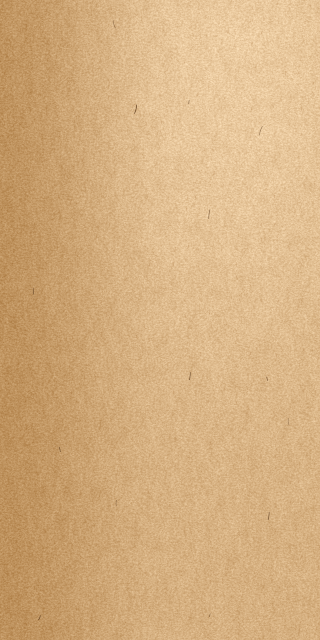
Reproduce this texture procedurally as a Shadertoy shader.

```glsl
// Kraft paper: a soft light falls from the upper right over brown board.
// Fine cellular grain and upright cellular mottling vary the tone;
// a jittered grid scatters faint tan flecks and a few dark fibres.

#define DARK_TAN   vec3(0.758, 0.588, 0.384)
#define LIGHT_TAN  vec3(0.903, 0.772, 0.600)
#define FIBRE_INK  vec3(0.36, 0.23, 0.11)
#define FLECK_INK  vec3(0.66, 0.45, 0.24)
#define GRAIN_SCALE 125.0
#define GRAIN_DEPTH 0.78
#define MOTTLE_DEPTH 0.30
#define LIGHT_DEPTH 1.42
#define FIBRE_CHANCE 0.38
#define FLECK_CHANCE 0.45

vec2 hash2(vec2 p) {
    vec3 q = fract(p.xyx * vec3(0.1031, 0.1030, 0.0973));
    q += dot(q, q.yzx + 33.33);
    return fract((q.xx + q.yz) * q.zy);
}

// Distance to the nearest scattered point, roughly centred on zero
float cellular(vec2 p) {
    vec2 cell = floor(p), f = fract(p);
    float nearest = 4.0;
    for (int y = -1; y <= 1; y++)
    for (int x = -1; x <= 1; x++) {
        vec2 o = vec2(x, y);
        vec2 d = o + hash2(cell + o + 17.0) - f;
        nearest = min(nearest, dot(d, d));
    }
    return 0.48 - sqrt(nearest);
}

// Broad light: dark left edge, bright upper right, centred on the mean tone
float lighting(vec2 p) {
    vec2 d = (p - vec2(0.76, 1.8)) / vec2(0.5, 0.95);
    float edge = smoothstep(-0.03, 0.55, p.x);
    float light = 0.03 + 0.46 * edge + 0.42 * exp(-dot(d, d));
    return 0.56 + LIGHT_DEPTH * (light - 0.53);
}

// Coverage of near-vertical, slightly bent hairs, one per grid cell at most
float hairs(vec2 p, float size, float chance, float halfLength, float width, float seed) {
    vec2 cell = floor(p / size);
    vec2 pick = hash2(cell + seed);
    vec2 centre = (cell + 0.25 + 0.5 * hash2(cell + seed + 41.0)) * size;
    vec2 shape = hash2(cell + seed + 83.0);
    float angle = (shape.x - 0.5) * 0.8;
    float c = cos(angle), s = sin(angle);
    vec2 q = mat2(c, -s, s, c) * (p - centre);
    float reach = halfLength * mix(0.25, 1.0, shape.y);
    q.x += (pick.y - 0.5) * 0.3 * q.y * q.y / reach;
    float dist = length(vec2(q.x, q.y - clamp(q.y, -reach, reach)));
    float blur = 0.6 / iResolution.x;
    float line = 1.0 - smoothstep(width - blur, width + blur, dist);
    return line * step(pick.x, chance) * mix(0.45, 1.0, pick.y);
}

void mainImage(out vec4 fragColor, in vec2 fragCoord) {
    vec2 p = fragCoord / iResolution.x;

    // Slight layered-sine warp keeps the grain from looking regular
    vec2 warp = 0.003 * sin(p.yx * vec2(61.0, 47.0) + 2.0 * sin(p * 29.0));
    vec2 g = p + warp;

    // Pressed grain: bright cells, dark pits and a fine tooth
    float grain = 0.55 * cellular(g * GRAIN_SCALE * vec2(0.9, 1.1))
                - 0.55 * cellular(g * GRAIN_SCALE * vec2(1.15, 1.35) + 9.0)
                + 0.40 * cellular(g * GRAIN_SCALE * 1.8 + 23.0);

    // Upright mottling and a weaker broad cloudiness
    float mottle = 0.7 * cellular(g * vec2(52.0, 24.0) + 5.0)
                 - 0.5 * cellular(g * vec2(19.0, 9.0) + 31.0);

    float tone = lighting(p) + GRAIN_DEPTH * grain + MOTTLE_DEPTH * mottle;
    vec3 colour = mix(DARK_TAN, LIGHT_TAN, clamp(tone, -0.6, 1.5));

    // Tan flecks, then sparse dark fibres
    float fleck = hairs(p, 0.04, FLECK_CHANCE, 0.006, 0.0016, 7.0);
    float fibre = hairs(p, 0.25, FIBRE_CHANCE, 0.014, 0.0013, 3.0);
    colour = mix(colour, FLECK_INK, 0.25 * fleck);
    colour = mix(colour, FIBRE_INK, 0.85 * fibre);

    fragColor = vec4(colour, 1.0);
}
```
